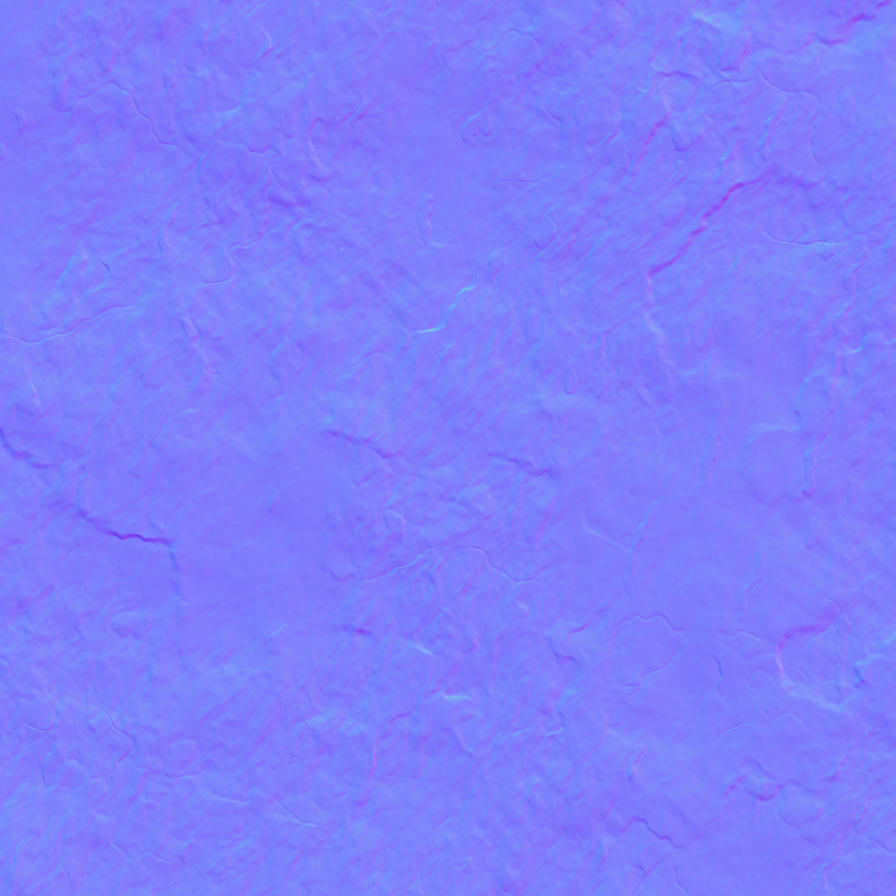
A three.js fragment shader for this texture map:

```glsl
// Tangent-space normal map of rough trowelled plaster.
// A height field is summed from slanted grain, creases, layer edges and
// cracks; its finite-difference slope is then encoded as a colour.
varying vec2 vUv;

const float SAMPLE_STEP = 0.0017;
const vec2 SLOPE_GAIN = vec2(0.48, 0.90);
const vec3 FLAT_COLOR = vec3(0.497, 0.496, 0.987);

float hash(vec2 p) {
  vec3 q = fract(vec3(p.xyx) * 0.1031);
  q += dot(q, q.yzx + 33.33);
  return fract((q.x + q.y) * q.z);
}

// Value noise with a quintic fade, so that slopes stay continuous.
float noise(vec2 p) {
  vec2 cell = floor(p);
  vec2 f = fract(p);
  vec2 u = f * f * f * (f * (f * 6.0 - 15.0) + 10.0);
  float low = mix(hash(cell), hash(cell + vec2(1.0, 0.0)), u.x);
  float high = mix(hash(cell + vec2(0.0, 1.0)), hash(cell + vec2(1.0)), u.x);
  return mix(low, high, u.y);
}

vec2 rotate(vec2 p, float angle) {
  float c = cos(angle);
  float s = sin(angle);
  return vec2(c * p.x - s * p.y, s * p.x + c * p.y);
}

float fbm(vec2 p) {
  float sum = 0.0;
  float amplitude = 0.5;
  for (int i = 0; i < 4; i++) {
    sum += amplitude * noise(p);
    p = rotate(p, 0.65) * 2.03 + 17.3;
    amplitude *= 0.5;
  }
  return sum;
}

// Offset that bends a pattern; amount and frequency set its scale.
vec2 bend(vec2 p, float frequency, float amount) {
  vec2 q = p * frequency;
  return amount * (vec2(noise(q + 4.0), noise(q + 31.0)) - 0.5);
}

// Noise drawn out along a direction; scale is (across, along).
float streaks(vec2 p, float angle, vec2 scale, float seed) {
  return noise(rotate(p, angle) * scale + seed);
}

float patchMask(vec2 p, vec2 scale, float low, float high, float seed) {
  return smoothstep(low, high, noise(p * scale + seed));
}

// Broken edge of a plaster layer, following a contour of fbm.
float layerEdge(vec2 p, float scale, float width, float seed) {
  float level = fbm(p * scale + seed) - 0.47;
  return smoothstep(-width, width, level)
       * patchMask(p, vec2(8.0), 0.55, 0.85, seed + 9.0);
}

// Thin groove along a contour of fbm, present in places only.
float crack(vec2 p, float scale, float width, float seed) {
  float d = (fbm(p * scale + seed) - 0.47) / width;
  return exp(-d * d) * patchMask(p, vec2(7.0), 0.5, 0.8, seed + 5.0);
}

float grain(vec2 p) {
  float h = 0.0020 * streaks(p, 0.34, vec2(34.0, 17.0), 3.0);
  h += 0.0011 * streaks(p, 0.28, vec2(75.0, 36.0), 21.0);
  h += 0.0007 * streaks(p, 0.50, vec2(125.0, 70.0), 47.0);
  h += 0.0004 * streaks(p, 0.35, vec2(190.0, 120.0), 83.0);
  // Sharp little creases where the noise folds over.
  h += 0.0010 * abs(streaks(p, 0.45, vec2(58.0, 30.0), 65.0) - 0.5);
  h -= 0.0009 * abs(streaks(p, 0.20, vec2(85.0, 38.0), 99.0) - 0.5);
  return h;
}

float plasterHeight(vec2 uv) {
  // Bend the directions, then roughen every outline.
  vec2 p = uv + bend(uv, 6.0, 0.025);
  vec2 ragged = p + bend(uv, 42.0, 0.014) + bend(uv, 110.0, 0.005);

  // Broad swells and grain, worn smooth in a few tall patches.
  float rough = mix(0.45, 1.0, patchMask(p, vec2(6.0, 2.5), 0.05, 0.3, 12.0));
  float h = 0.016 * fbm(uv * 4.0 + 2.0);
  h += rough * grain(mix(p, ragged, 0.45));

  // Falling trowel strokes and short upright scratches.
  float strokes = streaks(p, 0.75, vec2(14.0, 80.0), 71.0);
  h += 0.0007 * strokes * patchMask(p, vec2(3.0), 0.4, 0.75, 60.0);
  float scratch = streaks(ragged, 0.22, vec2(60.0, 20.0), 39.0);
  h += 0.0008 * smoothstep(0.80, 0.96, scratch);

  // Layer edges in two sizes, then cracks.
  h -= 0.0026 * layerEdge(ragged, 3.5, 0.016, 25.0);
  h += 0.0016 * layerEdge(ragged, 7.0, 0.030, 52.0);
  h -= 0.0004 * crack(ragged, 4.0, 0.009, 77.0);
  h -= 0.0004 * crack(ragged, 7.0, 0.014, 95.0);
  return h;
}

vec2 slopeAt(vec2 p, float stepSize) {
  vec2 e = vec2(0.5 * stepSize, 0.0);
  float dx = plasterHeight(p + e.xy) - plasterHeight(p - e.xy);
  float dy = plasterHeight(p + e.yx) - plasterHeight(p - e.yx);
  return vec2(dx, dy) / stepSize;
}

vec3 encodeNormal(vec2 slope) {
  vec3 n = normalize(vec3(-slope, 1.0));
  return FLAT_COLOR + 0.5 * (n - vec3(0.0, 0.0, 1.0));
}

void main() {
  vec2 slope = SLOPE_GAIN * slopeAt(vUv, SAMPLE_STEP);
  gl_FragColor = vec4(encodeNormal(slope), 1.0);
}
```
